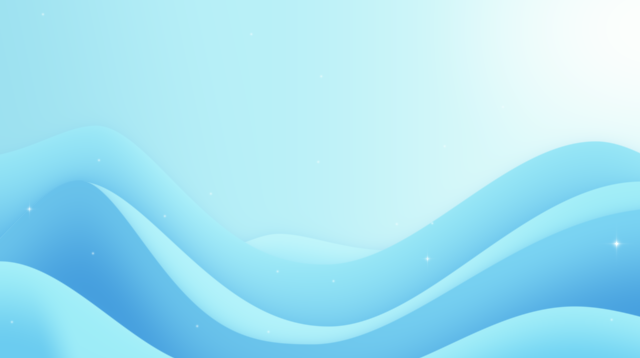
A WebGL 2 fragment shader for this background:

```glsl
#version 300 es
precision highp float;
// Layered blue waves below a pale sky that brightens to the upper right.
// Each crest line is a sum of skewed smooth ramps; every layer is shaded by
// its depth under that line, with a rim light and a soft shadow behind it.
uniform vec2 u_resolution;
out vec4 fragColor;

const vec3 FOAM = vec3(0.70, 0.95, 0.98);
const vec3 AQUA = vec3(0.57, 0.89, 0.96);
const vec3 AZURE = vec3(0.35, 0.71, 0.91);
const vec3 DEEP = vec3(0.27, 0.62, 0.87);

float hash(vec2 p) {
    return fract(sin(dot(p, vec2(127.1, 311.7))) * 43758.5453);
}

// Smooth climb of the given rise from x = a to x = b; skew moves its middle.
float ramp(float x, float a, float b, float rise, float skew) {
    float t = clamp((x - a) / (b - a), 0.0, 1.0);
    t += skew * t * (1.0 - t);
    return rise * t * t * (3.0 - 2.0 * t);
}

// Crest lines, as heights over the canvas width
float backWave(float x) {
    return 0.558 + ramp(x, -0.052, 0.150, 0.091, -0.25) + ramp(x, 0.150, 0.508, -0.388, 0.42)
        + ramp(x, 0.508, 0.931, 0.344, 0.0) + ramp(x, 0.931, 1.17, -0.163, 0.0);
}
float foamBand(float x) {
    return 0.233 + ramp(x, -0.091, 0.124, 0.260, 0.0)
        + ramp(x, 0.124, 0.514, -0.405, 0.30) + ramp(x, 0.514, 1.003, 0.405, 0.08);
}
float deepWave(float x) {
    return 0.233 + ramp(x, -0.091, 0.124, 0.263, 0.0)
        + ramp(x, 0.124, 0.488, -0.458, 0.72) + ramp(x, 0.488, 1.042, 0.381, 0.18);
}
float farHill(float x) {
    return 0.30 + ramp(x, 0.33, 0.436, 0.047, 0.0) + ramp(x, 0.436, 0.62, -0.047, 0.3);
}
float leftHill(float x) {
    return 0.27 + ramp(x, 0.0, 0.338, -0.30, 0.0);
}
float rightHill(float x) {
    return -0.05 + ramp(x, 0.547, 0.898, 0.194, 0.1) + ramp(x, 0.898, 1.17, -0.09, 0.0);
}

// Paints one layer; depth is positive below its crest line.
vec3 layer(vec3 behind, float depth, vec3 top, vec3 base, float reach, float rim, float shadow) {
    float steep = length(vec2(dFdx(depth), dFdy(depth))) * u_resolution.y;
    float dist = depth / max(steep, 0.001);
    float pixel = 1.0 / u_resolution.y;
    vec3 body = mix(top, base, smoothstep(0.0, reach, depth));
    body = mix(body, FOAM, rim * exp(-max(dist, 0.0) / 0.025));
    vec3 shaded = mix(behind, AZURE, shadow * exp(-max(-dist, 0.0) / 0.018));
    return mix(shaded, body, smoothstep(-pixel, pixel, dist));
}

vec3 sky(vec2 uv) {
    vec3 c = mix(vec3(0.61, 0.88, 0.94), vec3(0.72, 0.94, 0.97), smoothstep(-0.05, 0.42, uv.x + 0.12 * (uv.y - 0.7)));
    c = mix(c, vec3(0.87, 0.98, 0.98), smoothstep(0.38, 0.88, uv.x));
    float glow = length((uv - vec2(1.02, 0.92)) * vec2(1.0, 0.75));
    return mix(c, vec3(0.985, 0.995, 0.99), smoothstep(0.38, 0.02, glow));
}

// Four-pointed glint with a soft core
float glint(vec2 p, float size) {
    vec2 q = abs(p) / size;
    float rays = exp(-q.x * 9.0 - q.y * 1.8) + exp(-q.y * 9.0 - q.x * 1.8);
    return min(0.6 * rays + 0.5 * exp(-dot(q, q) * 6.0), 1.0);
}

// Sparse round specks, one at most in each grid cell
float specks(vec2 p) {
    vec2 cell = floor(p * 6.0);
    vec2 spot = 0.2 + 0.6 * vec2(hash(cell), hash(cell + 17.0));
    float d = length(fract(p * 6.0) - spot) / 6.0;
    return step(0.82, hash(cell + 5.0)) * exp(-d * d / 0.000012);
}

void main() {
    vec2 uv = gl_FragCoord.xy / u_resolution;
    float aspect = u_resolution.x / u_resolution.y;
    float x = uv.x, y = uv.y;
    vec3 color = sky(uv);

    // Far hill and back wave, lit along the left descent
    color = layer(color, farHill(x) - y, vec3(0.75, 0.96, 0.98), vec3(0.68, 0.94, 0.98), 0.08, 0.0, 0.12);
    float lit = exp(-pow((x - 0.29) / 0.13, 2.0));
    color = layer(color, backWave(x) - y, mix(AQUA, FOAM, 0.45 * lit), AZURE, 0.36, 0.25 + 0.4 * lit, 0.10);

    // Pale band, then the deep wave that covers its lower side
    vec3 bandTop = mix(FOAM, vec3(0.63, 0.93, 0.97), smoothstep(0.65, 0.95, x));
    color = layer(color, foamBand(x) - y, bandTop, vec3(0.61, 0.92, 0.97), 0.20, 0.15, 0.15);
    vec3 deepTop = mix(vec3(0.41, 0.76, 0.92), vec3(0.48, 0.83, 0.95), smoothstep(0.3, 0.9, x));
    color = layer(color, deepWave(x) - y, deepTop, DEEP, 0.32, 0.0, 0.28);

    // Front hills; the left one has a blue hollow behind a pale fold
    float fold = smoothstep(0.055, 0.12, x + 0.12 * (y - 0.08));
    vec3 hollow = mix(vec3(0.42, 0.80, 0.94), vec3(0.61, 0.92, 0.97), fold);
    color = layer(color, leftHill(x) - y, vec3(0.62, 0.93, 0.97), hollow, 0.24, 0.4, 0.12);
    color = layer(color, rightHill(x) - y, vec3(0.61, 0.92, 0.97), vec3(0.43, 0.82, 0.95), 0.17, 0.3, 0.12);

    // Sparkles
    vec2 stretch = vec2(aspect, 1.0);
    float light = glint((uv - vec2(0.9635, 0.319)) * stretch, 0.022);
    light += 0.75 * glint((uv - vec2(0.668, 0.277)) * stretch, 0.014);
    light += 0.75 * glint((uv - vec2(0.046, 0.416)) * stretch, 0.014);
    light += 0.5 * specks(uv * stretch);
    color = mix(color, vec3(0.96, 1.0, 1.0), min(light, 1.0));
    fragColor = vec4(color, 1.0);
}
```
